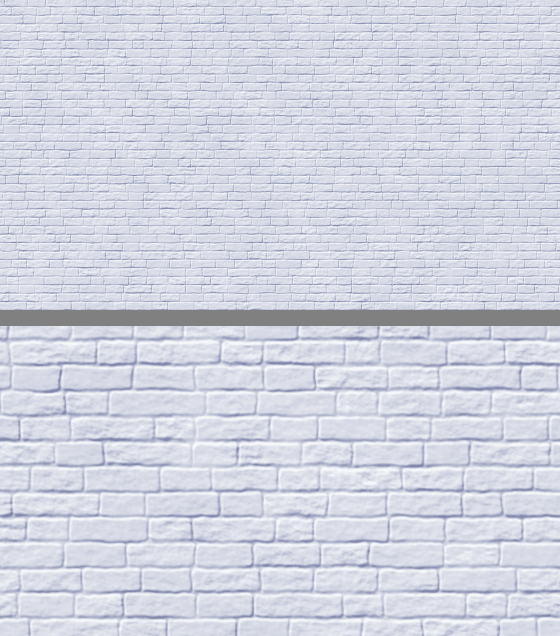
Top: the whole. Bottom: its middle third, enlarged.
A Shadertoy shader for this texture:

```glsl
// Painted brick wall: uneven long and short bricks under thick pale paint.
// Rounded boxes and gradient noise form a height field, lit from the upper
// left so that joints catch a thin shadow below and a highlight above.

#define COURSES 36.8     // brick rows up the canvas
#define PAIR 4.95        // width of a long and a short brick, in rows
#define JOINT 0.045      // half width of a mortar joint, in rows
#define BEVEL 0.075      // softness of brick edges, in rows
#define WOBBLE 0.09      // waviness of the joints
#define ROUGHNESS 0.75   // height of the paint texture
#define LIGHT_STEP 0.11  // reach of the relief shading, in rows
#define SHADOW 0.72      // strength of shaded slopes
#define HIGHLIGHT 0.38   // strength of lit slopes

const vec3 SHADE_COLOR = vec3(0.56, 0.58, 0.71);
const vec3 PAINT_COLOR = vec3(0.90, 0.91, 0.94);

float hash(vec2 p) {
    vec3 q = fract(p.xyx * vec3(0.1031, 0.1030, 0.0973));
    q += dot(q, q.yzx + 33.33);
    return fract((q.x + q.y) * q.z);
}

float cornerSlope(vec2 cell, vec2 offset) {
    float angle = 6.2832 * hash(cell);
    return dot(vec2(cos(angle), sin(angle)), offset);
}

float gradientNoise(vec2 p) {
    vec2 i = floor(p), f = fract(p);
    vec2 u = f * f * f * (f * (f * 6.0 - 15.0) + 10.0);
    vec2 e = vec2(1.0, 0.0);
    return mix(mix(cornerSlope(i, f), cornerSlope(i + e, f - e), u.x),
               mix(cornerSlope(i + e.yx, f - e.yx),
                   cornerSlope(i + 1.0, f - 1.0), u.x), u.y);
}

float fbm(vec2 p) {
    float sum = 0.0, amplitude = 1.0;
    for (int i = 0; i < 3; i++) {
        sum += amplitude * gradientNoise(p);
        p = p * 2.1 + 17.3;
        amplitude *= 0.5;
    }
    return sum;
}

// Start of a brick pair, jittered along its course
float pairStart(float cell, float row) {
    return cell + 0.2 * hash(vec2(cell + 91.0, row + 7.0));
}

// x: brick face (1) or joint (0), y: random value of the brick
vec2 brickAt(vec2 p) {
    p += WOBBLE * vec2(gradientNoise(p * 0.9 + 40.0), gradientNoise(p * 0.7));
    p += 0.5 * WOBBLE * gradientNoise(p * 2.7 + 9.0);
    float row = floor(p.y);
    float x = p.x / PAIR + 0.5 * row + 0.35 * hash(vec2(row, 3.0));
    float cell = floor(x);
    if (x < pairStart(cell, row)) cell -= 1.0;

    float left = pairStart(cell, row), right = pairStart(cell + 1.0, row);
    float split = mix(left, right, 0.51 + 0.19 * hash(vec2(cell, row + 57.0)));
    bool isShort = x > split;
    if (isShort) left = split; else right = split;
    float id = hash(vec2(cell * 2.0 + float(isShort), row + 131.0));

    vec2 local = vec2((x - 0.5 * (left + right)) * PAIR, fract(p.y) - 0.5);
    vec2 halfSize = vec2(0.5 * (right - left) * PAIR, 0.5 - 0.05 * id) - JOINT;
    float radius = 0.13;
    vec2 q = abs(local) - halfSize + radius;
    float d = length(max(q, 0.0)) + min(max(q.x, q.y), 0.0) - radius;
    return vec2(1.0 - smoothstep(-BEVEL, BEVEL, d), id);
}

float wallHeight(vec2 p, vec2 brick) {
    float rough = ROUGHNESS * mix(0.5, 1.4, brick.y);
    float pits = smoothstep(0.28, 0.5, gradientNoise(p * vec2(1.3, 2.2) + 70.0));
    return brick.x + rough * fbm(p * vec2(1.5, 2.4)) - 0.45 * pits * brick.y;
}

vec3 wallColor(vec2 p) {
    vec2 toLight = LIGHT_STEP * vec2(-0.5, 0.87);
    vec2 brick = brickAt(p);
    float relief = wallHeight(p, brick)
                 - wallHeight(p + toLight, brickAt(p + toLight));

    // Joints fill with paint in places and stay deep in others
    float depth = clamp(0.85 + 1.1 * gradientNoise(p * 0.55 + 23.0), 0.3, 1.4);
    float tone = 0.87 + 0.06 * (brick.y - 0.5) + 0.06 * fbm(p * 0.12);
    tone += relief > 0.0 ? HIGHLIGHT * relief : SHADOW * depth * relief;
    tone -= 0.24 * depth * (1.0 - brick.x);
    tone += 0.07 * gradientNoise(p * 5.5 + 5.0);
    return mix(SHADE_COLOR, PAINT_COLOR, clamp(tone, -0.15, 1.18));
}

void mainImage(out vec4 fragColor, in vec2 fragCoord) {
    // Four samples per pixel smooth the edges
    vec3 color = vec3(0.0);
    for (int i = 0; i < 4; i++) {
        vec2 shift = vec2(i & 1, i >> 1) * 0.5 - 0.25;
        color += wallColor((fragCoord + shift) / iResolution.y * COURSES);
    }
    fragColor = vec4(color * 0.25, 1.0);
}
```
